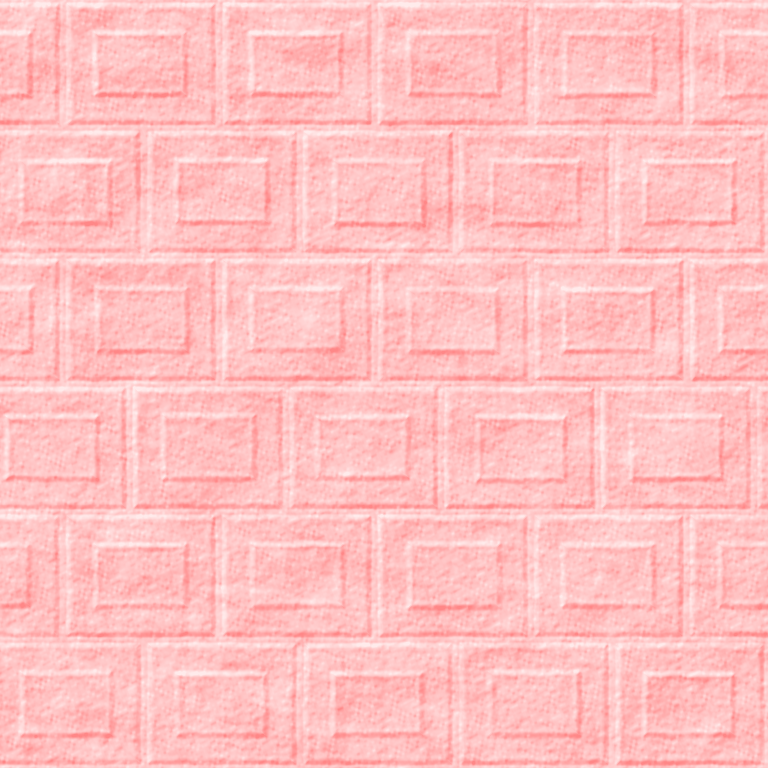
This texture is drawn by a three.js fragment shader. Its source:

```glsl
// Pink embossed brick wall: six staggered rows of bricks, each with a raised panel.
// A height field of bricks, panels and rough plaster is lit from the upper left
// by differencing it along the light direction.
varying vec2 vUv;

const float ROWS = 6.0;
const float BRICK_PITCH = 0.2031;
const vec2 BRICK_HALF = vec2(0.0945, 0.0768);
const vec2 PANEL_HALF = vec2(0.0580, 0.0402);
const vec2 LIGHT_DIR = vec2(-0.58, 0.81);
const float SAMPLE_STEP = 0.0013;

const vec3 SHADOW_PINK = vec3(1.0, 0.53, 0.53);
const vec3 BASE_PINK = vec3(1.0, 0.757, 0.757);
const vec3 LIGHT_PINK = vec3(1.0, 0.92, 0.92);

float hash(vec2 p) {
  p = fract(p * vec2(0.1031, 0.1137));
  p += dot(p, p.yx + 33.33);
  return fract((p.x + p.y) * p.x * 17.31);
}

float noise(vec2 p) {
  vec2 i = floor(p);
  vec2 f = fract(p);
  f = f * f * f * (f * (f * 6.0 - 15.0) + 10.0);
  float low = mix(hash(i), hash(i + vec2(1.0, 0.0)), f.x);
  float high = mix(hash(i + vec2(0.0, 1.0)), hash(i + vec2(1.0, 1.0)), f.x);
  return mix(low, high, f.y);
}

vec2 turn(vec2 p, float angle) {
  float c = cos(angle);
  float s = sin(angle);
  return vec2(c * p.x - s * p.y, s * p.x + c * p.y);
}

float boxDistance(vec2 p, vec2 halfSize) {
  vec2 q = abs(p) - halfSize;
  return length(max(q, 0.0)) + min(max(q.x, q.y), 0.0);
}

float bump(float d, float center, float width) {
  float t = (d - center) / width;
  return exp(-t * t);
}

// Left joint of each row: odd rows align, even rows shift by a varying amount
float rowOffset(float row) {
  float evenShift = mod(row, 4.0) < 1.0 ? 0.1875 : 0.1690;
  return mod(row, 2.0) < 0.5 ? evenShift : 0.0820;
}

// Position within a brick (xy) and brick index (zw)
vec4 brickCell(vec2 p) {
  float row = floor(p.y * ROWS);
  float column = (p.x - rowOffset(row)) / BRICK_PITCH;
  vec2 local = vec2((fract(column) - 0.5) * BRICK_PITCH,
                    (fract(p.y * ROWS) - 0.5) / ROWS);
  return vec4(local, floor(column) + 11.0, row + 3.0);
}

// Rough plaster: octaves of stretched, turned noise plus sparse dents
float plasterHeight(vec2 p) {
  p += 3.7;
  float h = 0.0070 * noise(turn(p, 0.5) * vec2(14.0, 24.0));
  h += 0.0030 * noise(turn(p, 0.9) * vec2(38.0, 58.0));
  h += 0.0014 * noise(turn(p, 0.6) * vec2(95.0, 140.0));
  h += 0.0011 * noise(turn(p, 1.1) * vec2(190.0, 250.0));
  float dents = smoothstep(0.58, 0.85, noise(p * 9.0 + 21.0));
  return h + dents * 0.0042 * noise(turn(p, 0.8) * vec2(30.0, 55.0));
}

// Raised brick with a faint groove round its foot, and a broad panel with a lip
float brickHeight(vec2 p) {
  vec2 wobble = vec2(noise(p * 40.0 + 5.0), noise(p * 40.0 + 71.0)) - 0.5;
  vec4 cell = brickCell(p);
  vec2 local = cell.xy + wobble * 0.0016;
  vec2 jitter = vec2(hash(cell.zw), hash(cell.zw + 40.0)) - 0.5;

  float brick = boxDistance(local, BRICK_HALF + vec2(jitter.x * 0.001, 0.0));
  float panel = boxDistance(local - jitter * vec2(0.004, 0.002),
                            PANEL_HALF + jitter.yx * 0.0020);
  float wear = mix(0.65, 1.15, noise(p * 17.0 + 9.0));

  float h = 0.0024 * (1.0 - smoothstep(-0.0040, 0.0038, brick));
  h -= 0.0003 * bump(brick, 0.0030, 0.0022);
  h += 0.0006 * bump(brick, -0.0055, 0.0036);
  h += 0.0027 * (1.0 - smoothstep(-0.0045, 0.0055, panel));
  h += 0.0013 * bump(panel, -0.0025, 0.0046);
  return h * wear;
}

float wallHeight(vec2 p) {
  return brickHeight(p) + plasterHeight(p);
}

vec3 pinkTone(float shade) {
  vec3 lit = mix(BASE_PINK, LIGHT_PINK, clamp(shade, 0.0, 1.0));
  return mix(lit, SHADOW_PINK, clamp(-shade, 0.0, 1.0));
}

void main() {
  // Slopes that face the light brighten, the others darken
  vec2 toLight = LIGHT_DIR * SAMPLE_STEP;
  float slope = (wallHeight(vUv - toLight) - wallHeight(vUv + toLight)) / (2.0 * SAMPLE_STEP);

  // Pale mortar and soft, broad stains
  float joint = smoothstep(-0.002, 0.004, boxDistance(brickCell(vUv).xy, BRICK_HALF));
  float stain = noise(vUv * 7.0 + 31.0) + noise(turn(vUv, 0.6) * 17.0 + 53.0) - 1.0;
  gl_FragColor = vec4(pinkTone(slope * 1.55 + joint * 0.22 + stain * 0.16), 1.0);
}
```
